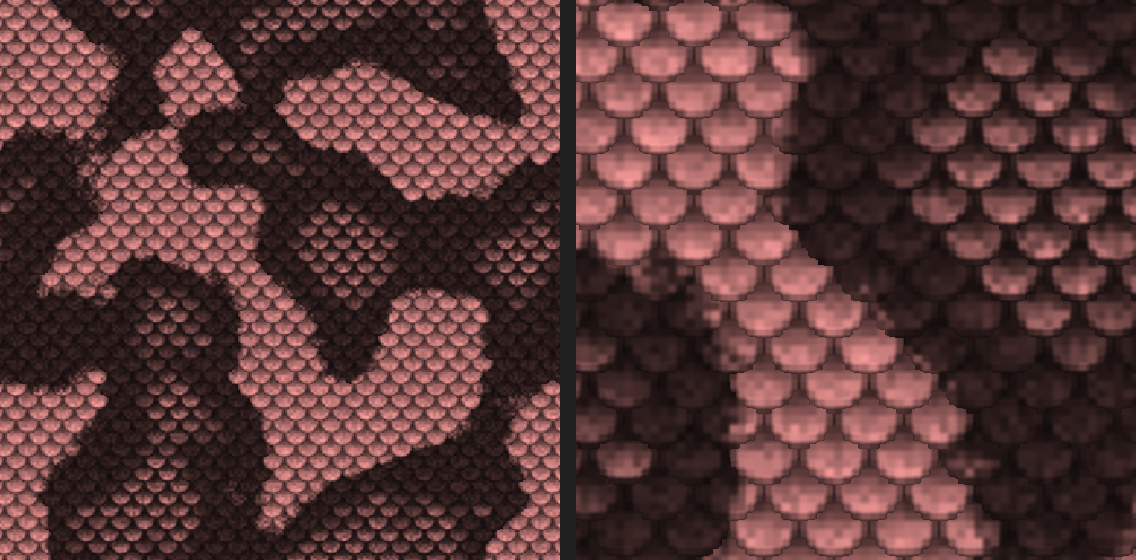
Left: the whole. Right: its middle third, enlarged.
A Shadertoy shader for this texture:

```glsl
const vec2 SCALES = vec2(24.0, 46.0);   // columns and staggered rows, rows even
const vec2 SKIN_SHIFT = vec2(14.25, 38.5); // in scales, keeps outlines off the canvas edge
const float TEXELS = 192.0;             // coarse grain cells per side
const float TEXEL_SHARPNESS = 1.8;
const float PATCH_FREQ = 4.0;           // whole number of patch repeats
const float PATCH_LEVEL = 0.07;         // higher means fewer pale patches
const float PATCH_SOFTNESS = 0.035;
const float SCALE_FOLLOW = 0.4;         // how far patch edges follow the scales
const float GHOST_START = 0.27;
const float GHOST_FULL = 0.48;
const float PALE_GRAIN = 0.3;
const float DARK_GRAIN = 0.6;
const vec2 GROUND_TONES = vec2(0.085, 0.21);
const vec2 GHOST_TONES = vec2(0.11, 0.7);
const vec2 PALE_TONES = vec2(0.2, 0.865);
const vec3 SKIN_TINT = vec3(1.0, 0.628, 0.622);

// Whole-number wrap that is safe against rounding
vec2 wrapCell(vec2 cell, vec2 period) {
    return cell - period * floor((cell + 0.5) / period);
}

float hash(vec2 cell, float seed) {
    uvec2 c = uvec2(ivec2(cell + 0.5));
    uint h = c.x * 1597334677u ^ c.y * 3812015801u ^ uint(seed) * 2798796415u;
    h = (h ^ (h >> 16)) * 2246822519u;
    h = (h ^ (h >> 13)) * 3266489917u;
    return float((h ^ (h >> 16)) & 65535u) / 65535.0;
}

float cornerSlope(vec2 cell, vec2 offset, float period, float seed) {
    float angle = 6.28318 * hash(wrapCell(cell, vec2(period)), seed);
    return dot(vec2(cos(angle), sin(angle)), offset);
}

// Gradient noise that wraps after one canvas
float wrapNoise(vec2 uv, float period, float seed) {
    vec2 p = uv * period;
    vec2 i = floor(p);
    vec2 f = p - i;
    vec2 w = f * f * f * (f * (f * 6.0 - 15.0) + 10.0);
    vec2 e = vec2(1.0, 0.0);
    return mix(mix(cornerSlope(i, f, period, seed),
                   cornerSlope(i + e.xy, f - e.xy, period, seed), w.x),
               mix(cornerSlope(i + e.yx, f - e.yx, period, seed),
                   cornerSlope(i + e.xx, f - e.xx, period, seed), w.x), w.y);
}

// Per-texel grain, blended between texel centres
float grainNoise(vec2 texel) {
    vec2 i = floor(texel - 0.5);
    vec2 f = texel - 0.5 - i;
    vec2 a = wrapCell(i, vec2(TEXELS));
    vec2 b = wrapCell(i + 1.0, vec2(TEXELS));
    return mix(mix(hash(a, 7.0), hash(vec2(b.x, a.y), 7.0), f.x),
               mix(hash(vec2(a.x, b.y), 7.0), hash(b, 7.0), f.x), f.y) - 0.5;
}

// Flat texels with short ramps between them
vec2 snapToTexels(vec2 texel) {
    vec2 i = floor(texel - 0.5);
    vec2 f = texel - 0.5 - i;
    return i + 0.5 + clamp((f - 0.5) * TEXEL_SHARPNESS + 0.5, 0.0, 1.0);
}

// Overlapping round scales: returns shade, centre in canvas units and a random value
float scaleShade(vec2 uv, out vec2 centre, out float variation) {
    vec2 grid = vec2(SCALES.x, SCALES.y * 0.5);
    vec2 p = uv * grid;
    float topRow = floor(p.y * 2.0 + 1.0);
    vec2 mid = vec2(0.0);
    vec2 id = vec2(0.0);
    for (int k = 0; k < 3; k++) {
        float row = topRow - float(k);
        float shift = 0.5 * mod(row, 2.0);
        float column = floor(p.x - shift);
        mid = vec2(column + 0.5 + shift, row * 0.5);
        id = vec2(column, row);
        if (length(p - mid) < 0.5) break;
    }
    vec2 local = p - mid;
    centre = mid / grid;
    variation = hash(wrapCell(id, SCALES), 3.0) - 0.5;

    float rim = smoothstep(-0.04, 0.16, 0.5 - length(local));
    float underShadow = 1.0 - smoothstep(-0.12, 0.42, local.y);
    float gloss = 1.0 - smoothstep(-0.45, 0.18, local.y);
    return rim * underShadow * (0.56 + 0.44 * gloss);
}

// Large blotches with warped outlines
float patchField(vec2 uv) {
    vec2 warp = vec2(wrapNoise(uv, 3.0, 11.0), wrapNoise(uv, 3.0, 12.0));
    vec2 q = uv + 0.09 * warp;
    return wrapNoise(q, PATCH_FREQ, 21.0)
         + 0.38 * wrapNoise(q, PATCH_FREQ * 2.0, 22.0)
         + 0.06 * wrapNoise(q, PATCH_FREQ * 8.0, 23.0);
}

void mainImage(out vec4 fragColor, in vec2 fragCoord) {
    // The half texel puts a texel centre on the canvas edge
    vec2 texel = snapToTexels(fragCoord / iResolution.xy * TEXELS + 0.5);
    vec2 uv = texel / TEXELS + SKIN_SHIFT / SCALES;
    vec2 centre;
    float variation;
    float shade = scaleShade(uv, centre, variation);
    float grain = grainNoise(texel);

    // Pale patches, dark ground and faint islands deep inside the dark
    float field = patchField(mix(uv, centre, SCALE_FOLLOW)) + 0.02 * grain - PATCH_LEVEL;
    float pale = smoothstep(-PATCH_SOFTNESS, PATCH_SOFTNESS, field);
    float depth = 0.12 * variation + 0.15 * wrapNoise(uv, 9.0, 31.0) - field;
    float ghost = smoothstep(GHOST_START, GHOST_FULL, depth);

    float groundTone = mix(GROUND_TONES.x, GROUND_TONES.y, shade);
    float ghostTone = mix(GHOST_TONES.x, GHOST_TONES.y, shade * shade);
    float paleTone = mix(PALE_TONES.x, PALE_TONES.y, shade) * (1.0 + 0.12 * variation);
    float tone = mix(mix(groundTone, ghostTone, ghost), paleTone, pale);
    tone *= 1.0 + grain * mix(DARK_GRAIN, PALE_GRAIN, pale);

    fragColor = vec4(tone * SKIN_TINT, 1.0);
}
```
